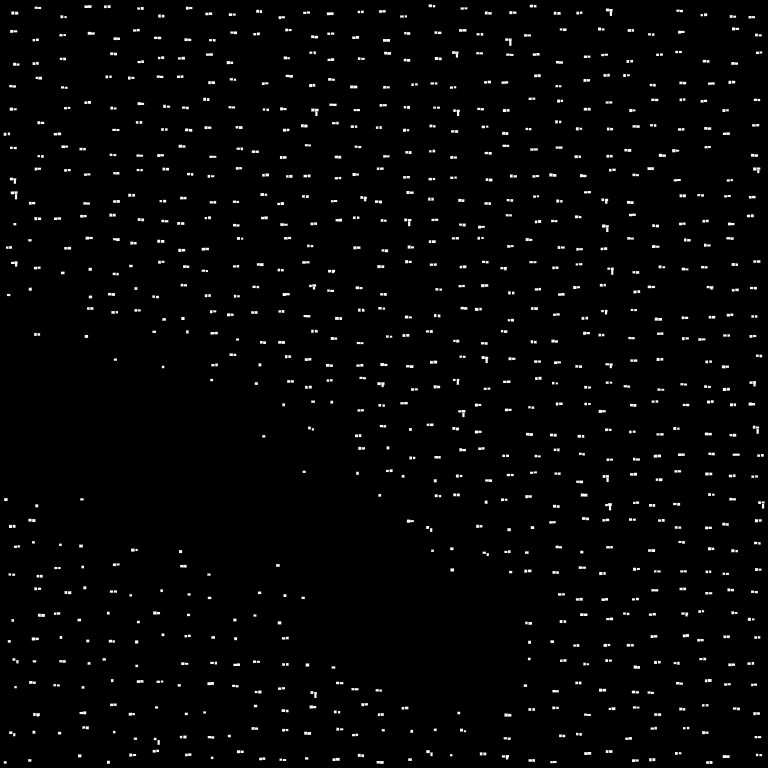
Write a WebGL 1 fragment shader that draws this pattern.

```glsl
precision highp float;
// Short white dashes scattered on black in loose rows, thinning out to single
// specks around an empty diagonal band. Each cell of a jittered grid holds one
// grain made of small rounded boxes; the distance to the band sets its odds.

uniform vec2 u_resolution;

#define GRID vec2(31.0, 33.0)      // columns and rows of grains
#define JITTER vec2(0.46, 0.54)    // wander inside a cell, in cells
#define UNIT 0.0013                // basic grain length
#define MAX_FILL 0.95              // share of filled cells far from the band
#define BAND_START vec2(0.0, 0.49)
#define BAND_END vec2(0.58, 0.165)
#define BAND_BOW 0.045             // upward bend of the band
#define SEAM_EVERY 6.0             // columns between seams with upright ticks
#define INK vec3(1.0)
#define GROUND vec3(0.0)

// Four independent random values for a cell
vec4 hash4(vec2 cell, float seed) {
  vec4 q = fract(vec4(cell.xyx, cell.y + seed) * vec4(0.1031, 0.1030, 0.0973, 0.1099) + seed * 0.137);
  q += dot(q, q.wzxy + 33.33);
  return fract((q.xxyz + q.yzzw) * q.zywx);
}

// Distance to the middle of the bowed band, with an uneven rim
float bandDistance(vec2 p) {
  float along = clamp(p.x / BAND_END.x, 0.0, 1.0);
  p.y -= BAND_BOW * sin(3.14159 * along);
  vec2 axis = BAND_END - BAND_START;
  vec2 rel = p - BAND_START;
  float t = clamp(dot(rel, axis) / dot(axis, axis), 0.0, 1.0);
  float rim = 0.010 * sin(21.0 * p.x + 1.0) + 0.007 * sin(37.0 * p.y);
  return length(rel - axis * t) + rim;
}

float roundedBox(vec2 p, vec2 halfSize) {
  float radius = 0.4 * UNIT;
  vec2 q = abs(p) - halfSize + radius;
  return length(max(q, 0.0)) + min(max(q.x, q.y), 0.0) - radius;
}

// Distance to the grain of one cell; large when the cell is empty
float grain(vec2 p, vec2 cell) {
  vec4 place = hash4(cell, 1.0);
  vec4 size = hash4(cell, 5.0);
  vec4 form = hash4(cell, 9.0);
  vec2 center = (cell + 0.5 + (place.xy - 0.5) * JITTER) / GRID;
  float band = bandDistance(center);

  float fill = MAX_FILL * smoothstep(0.05, 0.165, band);
  if (place.z > fill) return 1.0;

  // Left lobe, always present
  vec2 rel = p - center;
  vec2 leftHalf = UNIT * vec2(1.2 + 0.6 * size.x, 1.05 + 0.5 * size.y);
  float d = roundedBox(rel + vec2(1.7 * UNIT, 0.0), leftHalf);

  // Right lobe, turning the speck into a dash
  float pairOdds = smoothstep(0.05, 0.25, band) * smoothstep(-0.3, 0.8, center.x + center.y);
  if (place.w < pairOdds) {
    vec2 rightHalf = UNIT * vec2(1.1 + 0.8 * size.z, 0.95 + 0.5 * size.w);
    vec2 shift = UNIT * vec2(1.5 + 0.7 * form.x, 0.8 * (form.y - 0.5));
    d = min(d, roundedBox(rel - shift, rightHalf));
  }

  // Rare upright tick, more frequent along the seams
  float seam = step(mod(cell.x, SEAM_EVERY), 0.5);
  if (form.z < mix(0.015, 0.2, seam)) {
    vec2 tickHalf = UNIT * vec2(1.1, mix(0.9, 2.6, form.w));
    vec2 shift = UNIT * vec2(1.8, -3.0 * form.w - 1.0);
    d = min(d, roundedBox(rel - shift, tickHalf));
  }
  return d;
}

void main() {
  vec2 p = gl_FragCoord.xy / u_resolution.y;
  float d = grain(p, floor(p * GRID));
  float coverage = clamp(0.5 - d * u_resolution.y, 0.0, 1.0);
  gl_FragColor = vec4(mix(GROUND, INK, coverage), 1.0);
}
```
